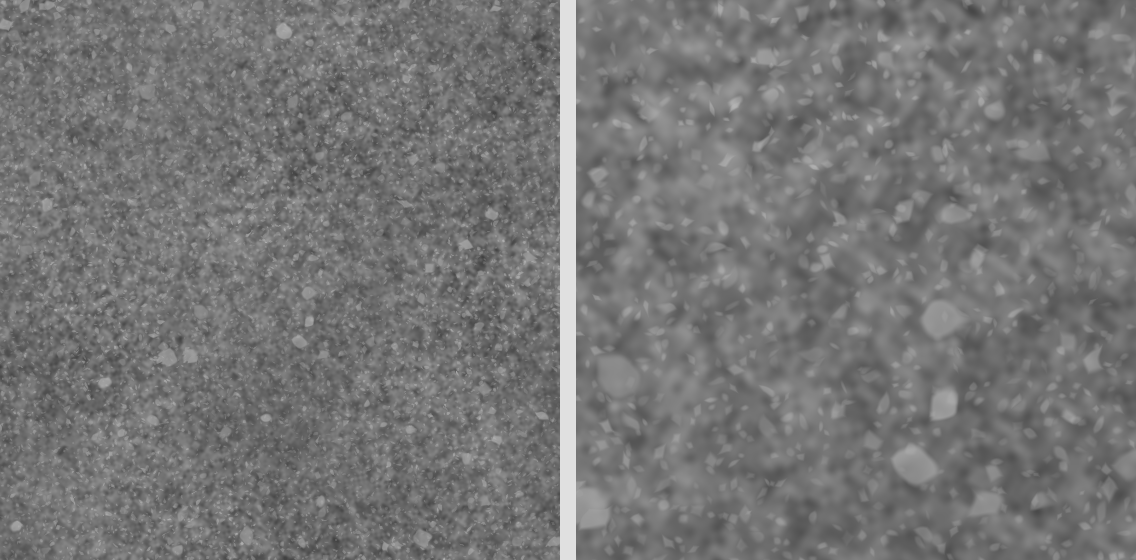
Left, the full canvas; right, a detail of the centre.
A Shadertoy shader for this texture:

```glsl
// Weathered asphalt: soft grey grit with scattered pale stones and dark pits.
// Value noise at several scales makes the binder; jittered cells, each holding
// one rotated and slightly angular grain, make the grit, pebbles and stones.

#define BASE_GREY     0.434
#define FINE_AMOUNT   0.135
#define GRAIN_AMOUNT  0.140
#define PATCH_AMOUNT  0.070
#define GRIT_SCALE    118.0
#define PEBBLE_SCALE  58.0
#define STONE_SCALE   26.0
#define PIT_SCALE     34.0
#define GRIT_DENSITY  0.50
#define PEBBLE_DENSITY 0.16
#define STONE_DENSITY 0.10
#define PIT_DENSITY   0.07

// Integer hash: three random values in 0..1 for a cell and a seed
vec3 hash3(vec2 cell, int seed) {
    uvec3 v = uvec3(ivec3(ivec2(cell), seed)) * 1664525u + 1013904223u;
    v.x += v.y * v.z;
    v.y += v.z * v.x;
    v.z += v.x * v.y;
    v ^= v >> 16u;
    v.x += v.y * v.z;
    v.y += v.z * v.x;
    v.z += v.x * v.y;
    return vec3(v >> 8u) / 16777216.0;
}

// Smooth value noise, centred on zero
float noise(vec2 p, int seed) {
    vec2 cell = floor(p), f = fract(p);
    f = f * f * (3.0 - 2.0 * f);
    float low = mix(hash3(cell, seed).x, hash3(cell + vec2(1, 0), seed).x, f.x);
    float high = mix(hash3(cell + vec2(0, 1), seed).x, hash3(cell + vec2(1, 1), seed).x, f.x);
    return mix(low, high, f.y) - 0.5;
}

mat2 rotation(float angle) {
    float c = cos(angle), s = sin(angle);
    return mat2(c, s, -s, c);
}

// Scattered grains: x = strength of the strongest grain, y = its coverage
vec2 grains(vec2 p, float density, float softness, int seed) {
    vec2 cell = floor(p);
    vec2 result = vec2(0.0);
    for (int j = -1; j <= 1; j++)
    for (int i = -1; i <= 1; i++) {
        vec2 id = cell + vec2(i, j);
        vec3 place = hash3(id, seed);
        if (place.z > density) continue;
        vec3 form = hash3(id, seed + 1);
        vec3 look = hash3(id, seed + 2);

        // Rotated, stretched and skewed outline between a disc and a diamond
        vec2 q = rotation(6.2832 * form.x) * (p - id - place.xy);
        q.y *= mix(1.0, 1.8, form.y);
        q.x += 0.5 * (look.y - 0.5) * abs(q.y);
        float diamond = 0.78 * (abs(q.x) + abs(q.y));
        float dist = mix(length(q), diamond, look.z);
        float radius = mix(0.22, 0.42, form.z * form.z);

        float cover = 1.0 - smoothstep(radius - softness, radius + softness, dist);
        float strength = cover * mix(0.35, 1.0, look.x);
        if (strength > result.x) result = vec2(strength, cover);
    }
    return result;
}

void mainImage(out vec4 fragColor, in vec2 fragCoord) {
    vec2 uv = fragCoord / min(iResolution.x, iResolution.y);

    // Slight warp roughens every outline
    vec2 warp = vec2(noise(uv * 95.0, 1), noise(uv * 95.0, 2));
    vec2 p = uv + 0.006 * warp;

    // Binder: fine and medium grain, with broad patches of tone and contrast
    float fine = FINE_AMOUNT * noise(rotation(0.6) * uv * 165.0, 3)
               + GRAIN_AMOUNT * noise(rotation(1.1) * p * 88.0, 4)
               + 0.06 * noise(rotation(0.3) * uv * 38.0, 5);
    float patches = PATCH_AMOUNT * noise(rotation(0.8) * uv * 6.5, 6);
    float contrast = 1.0 + 0.5 * noise(rotation(0.4) * uv * 5.0, 7);

    // Grains of three sizes, and dark pits
    vec2 grit = grains(rotation(0.5) * p * GRIT_SCALE, GRIT_DENSITY, 0.16, 10);
    vec2 pebbles = grains(rotation(0.9) * p * PEBBLE_SCALE, PEBBLE_DENSITY, 0.11, 20);
    vec2 stones = grains(rotation(0.2) * p * STONE_SCALE, STONE_DENSITY, 0.07, 30);
    vec2 pits = grains(rotation(1.3) * p * PIT_SCALE, PIT_DENSITY, 0.20, 40);

    // Larger grains flatten the texture beneath them
    float texture0 = (fine + 0.13 * grit.x) * contrast;
    texture0 *= 1.0 - 0.65 * max(stones.y, 0.7 * pebbles.y);
    float lift = max(0.15 * pebbles.x, 0.20 * stones.x) - 0.08 * pits.x;
    float grey = BASE_GREY + patches + texture0 + lift;

    fragColor = vec4(vec3(clamp(grey, 0.26, 0.76)), 1.0);
}
```
